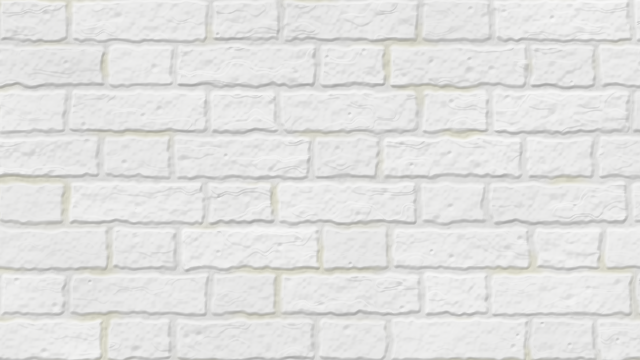
Write a WebGL 1 fragment shader that draws this texture.

```glsl
precision highp float;
// A white painted brick wall in Flemish bond: short and long bricks alternate.
// A height field of worn bricks, flakes and pits is built from rounded boxes
// and noise, then shaded by its slope with light from the upper left.
uniform vec2 u_resolution;

// Lengths are fractions of the canvas height.
const float ROW_HEIGHT = 0.1268;
const float TOP_OFFSET = 0.0065;
const float PERIOD = 0.588;       // one header plus one stretcher
const float HEADER_SHARE = 0.332;
const float JOINT = 0.018;
const float RELIEF = 0.0085;
const vec2 LIGHT = vec2(-0.34, 0.94);

const vec3 PAINT = vec3(0.909, 0.909, 0.907);
const vec3 MORTAR = vec3(0.862, 0.862, 0.858);
const vec3 GRIME = vec3(0.98, 0.975, 0.915);

struct Brick {
  vec2 offset;    // from the brick centre
  vec2 halfSize;
  vec2 id;
};

float hash(vec2 p) {
  vec3 q = fract(p.xyx * 0.1031);
  q += dot(q, q.yzx + 33.33);
  return fract((q.x + q.y) * q.z);
}

float noise(vec2 p) {
  vec2 i = floor(p), f = fract(p);
  f = f * f * (3.0 - 2.0 * f);
  return mix(mix(hash(i), hash(i + vec2(1, 0)), f.x),
             mix(hash(i + vec2(0, 1)), hash(i + vec2(1, 1)), f.x), f.y);
}

// Sparse round dents: one candidate point in each cell.
float pits(vec2 p, float density) {
  vec2 cell = floor(p);
  float dent = 0.0;
  for (int y = -1; y <= 1; y++) {
    for (int x = -1; x <= 1; x++) {
      vec2 c = cell + vec2(x, y);
      vec2 centre = c + vec2(hash(c + 3.1), hash(c + 17.7));
      float radius = mix(0.15, 0.42, hash(c + 41.3));
      float dimple = 1.0 - smoothstep(0.0, radius, length(p - centre));
      dent = max(dent, dimple * step(hash(c + 59.9), density));
    }
  }
  return dent;
}

// Ragged displacement that wears the brick outlines.
vec2 wobble(vec2 p) {
  vec2 coarse = vec2(noise(p * 21.0), noise(p * 21.0 + 31.0)) - 0.5;
  vec2 fine = vec2(noise(p * 62.0 + 7.0), noise(p * 62.0 + 53.0)) - 0.5;
  return coarse * 0.010 + fine * 0.006;
}

Brick brickAt(vec2 p) {
  float t = (1.0 - p.y + TOP_OFFSET) / ROW_HEIGHT;
  float row = floor(t);
  float shift = 0.5 * mod(row, 2.0) + 0.05 * (hash(vec2(row, 5.0)) - 0.5);
  float u = p.x / PERIOD - shift;
  float pair = floor(u);
  float split = HEADER_SHARE + 0.02 * (hash(vec2(pair + 20.0, row)) - 0.5);
  float isLong = step(split, fract(u));
  float start = isLong * split;
  float span = mix(split, 1.0 - split, isLong);
  vec2 id = vec2(2.0 * pair + isLong + 40.0, row + 11.0);
  vec2 offset = vec2((fract(u) - start - 0.5 * span) * PERIOD,
                     (0.5 - fract(t)) * ROW_HEIGHT);
  float trim = JOINT + 0.005 * (hash(id + 9.0) - 0.5);
  return Brick(offset, 0.5 * (vec2(span * PERIOD, ROW_HEIGHT) - trim), id);
}

float roundedBox(vec2 p, vec2 halfSize, float radius) {
  vec2 q = abs(p) - halfSize + radius;
  return length(max(q, 0.0)) + min(max(q.x, q.y), 0.0) - radius;
}

// 1 on the brick face, 0 in the joint.
float faceMask(Brick b) {
  return 1.0 - smoothstep(-0.007, 0.005, roundedBox(b.offset, b.halfSize, 0.009));
}

float wallHeight(vec2 p) {
  Brick b = brickAt(p + wobble(p));
  float face = faceMask(b);
  float wear = mix(0.15, 1.0, hash(b.id + 2.0));
  // Torn ledges follow contours of stretched noise.
  vec2 q = p + 0.016 * vec2(noise(p * 38.0), noise(p * 38.0 + 19.0));
  float contour = noise(q * vec2(13.0, 32.0) + b.id * 7.3);
  float flakes = smoothstep(0.44, 0.55, contour) + smoothstep(0.68, 0.77, contour);
  float grain = 0.0040 * noise(p * 43.0 + 5.0) + 0.0022 * noise(p * 97.0);
  float surface = 0.0021 * wear * flakes - 0.0045 * pits(p * 21.0, 0.16);
  return face * (RELIEF + surface) + grain * mix(0.75, 0.6 + 0.5 * wear, face);
}

void main() {
  vec2 p = gl_FragCoord.xy / u_resolution.y;
  Brick b = brickAt(p + wobble(p));
  float face = faceMask(b);

  // Slope toward the light: positive values face away from it.
  vec2 e = vec2(0.0022, 0.0);
  vec2 gradient = vec2(wallHeight(p + e.xy) - wallHeight(p - e.xy),
                       wallHeight(p + e.yx) - wallHeight(p - e.yx)) / (2.0 * e.x);
  float slope = dot(gradient, LIGHT);
  float shade = 0.22 * max(slope, 0.0) / (1.0 + 0.45 * abs(slope));
  float glow = 0.085 * max(-slope, 0.0) / (1.0 + 0.8 * abs(slope));

  // Paint tone varies by brick and in broad clouds; grime gathers in joints.
  vec3 color = mix(MORTAR, PAINT, face);
  color += 0.022 * (hash(b.id) - 0.5) + 0.026 * (noise(p * 5.0) - 0.5);
  float grime = (1.0 - face) * smoothstep(0.55, 0.85, noise(p * vec2(7.0, 11.0) + 3.0));
  color *= mix(vec3(1.0), GRIME, grime);
  gl_FragColor = vec4(clamp(color + glow - shade, 0.0, 0.965), 1.0);
}
```
